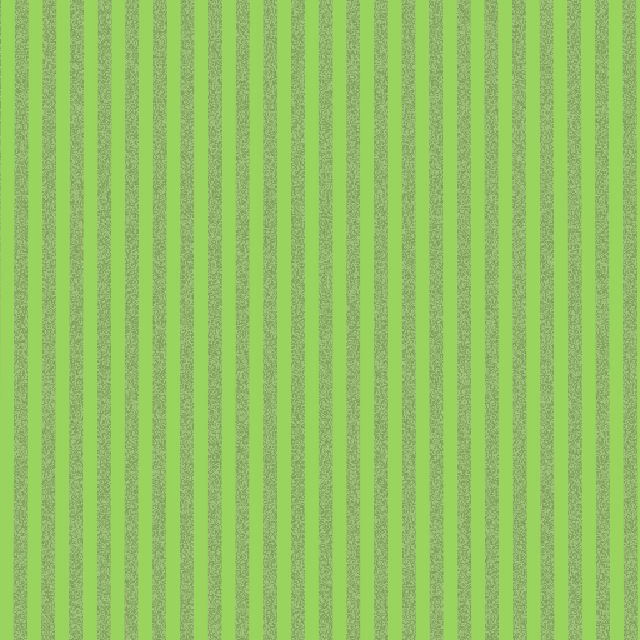
A WebGL 1 fragment shader for this pattern:

```glsl
precision highp float;
// Flat green ground with 23 grainy olive vertical stripes that fan out very slightly.

uniform vec2 u_resolution;

// Sine-free hash, 0 to 1
float hash(vec2 p) {
    vec3 q = fract(vec3(p.xyx) * 0.1031);
    q += dot(q, q.yzx + 33.33);
    return fract((q.x + q.y) * q.z);
}

// Coverage of the stripes; start and spacing drift from bottom to top
float stripes(vec2 uv, float pixel) {
    float start = mix(0.0210, 0.0233, uv.y);
    float period = mix(0.04336, 0.04315, uv.y);
    float halfWidth = 0.0108;
    float fromCentre = (fract((uv.x - start - halfWidth) / period + 0.5) - 0.5) * period;
    float edge = abs(fromCentre) - halfWidth;
    return 1.0 - smoothstep(-0.5 * pixel, 0.5 * pixel, edge);
}

void main() {
    vec2 uv = gl_FragCoord.xy / u_resolution;

    // Fine monochrome grain, present only inside the stripes
    float grain = hash(floor(uv * 512.0)) - 0.5;
    vec3 olive = vec3(0.57, 0.70, 0.42) + 0.16 * grain;
    vec3 green = vec3(0.60, 0.83, 0.37);

    gl_FragColor = vec4(mix(green, olive, stripes(uv, 1.0 / u_resolution.x)), 1.0);
}
```
